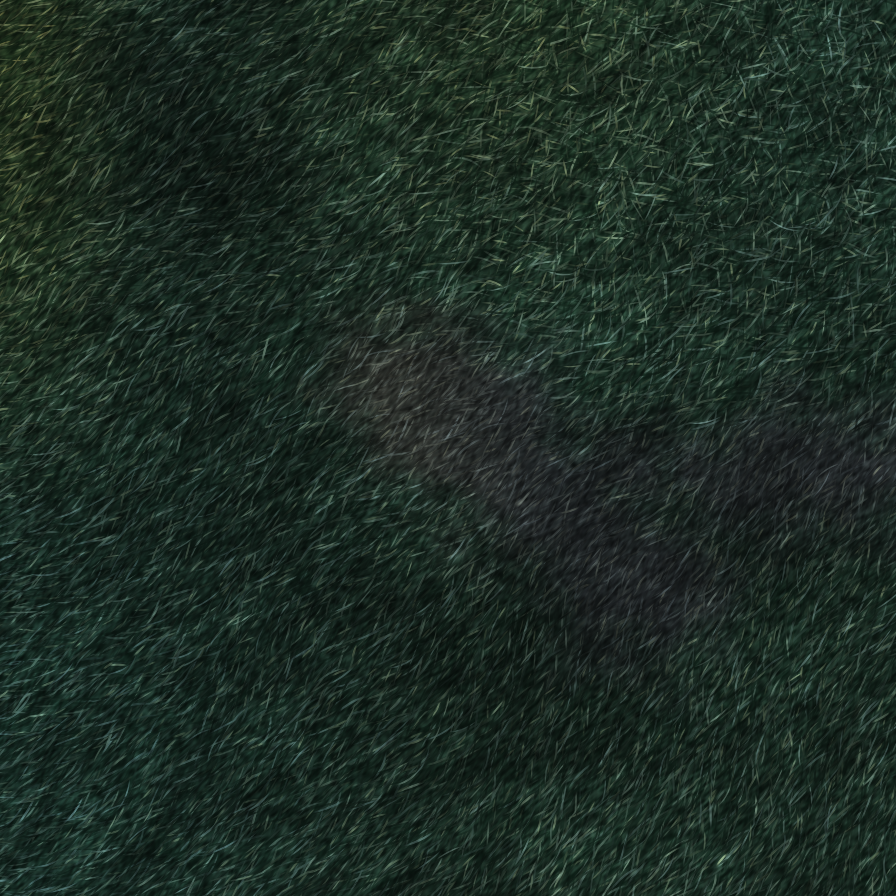
Reproduce this texture procedurally as a WebGL 1 fragment shader.

```glsl
precision highp float;
// Dim, wind-combed grass with a worn patch of bare soil.
uniform vec2 u_resolution;

float hash(vec2 p) {
  return fract(sin(dot(p, vec2(127.1, 311.7))) * 43758.5453);
}

vec2 hash2(vec2 p) {
  return vec2(hash(p), hash(p + 57.3));
}

float noise(vec2 p) {
  vec2 i = floor(p), f = fract(p);
  f = f * f * (3.0 - 2.0 * f);
  return mix(mix(hash(i), hash(i + vec2(1.0, 0.0)), f.x),
             mix(hash(i + vec2(0.0, 1.0)), hash(i + 1.0), f.x), f.y);
}

float fbm(vec2 p) {
  return 0.55 * noise(p) + 0.3 * noise(p * 2.1 + 9.0) + 0.15 * noise(p * 4.3 + 4.0);
}

vec2 rotate(vec2 p, float a) {
  float c = cos(a), s = sin(a);
  return vec2(c * p.x + s * p.y, c * p.y - s * p.x);
}

float segment(vec2 p, vec2 a, vec2 b) {
  vec2 d = b - a;
  return length(p - a - d * clamp(dot(p - a, d) / dot(d, d), 0.0, 1.0));
}

// Coverage of one curved, tapering blade centred on the origin
float blade(vec2 p, float angle, float halfLength, float width, float bend) {
  vec2 q = rotate(p, angle);
  q.y += bend * q.x * q.x;
  float t = q.x / halfLength;
  float edge = width * (1.0 - 0.5 * t * t);
  float soft = max(0.0006, 0.4 / u_resolution.y);
  return smoothstep(edge + soft, edge - soft, abs(q.y))
       * (1.0 - smoothstep(0.4, 1.0, abs(t)));
}

void main() {
  vec2 p = gl_FragCoord.xy / u_resolution;

  // Combed direction, tangled towards the upper right
  float tangle = smoothstep(0.3, 0.75, p.x) * smoothstep(0.45, 0.8, p.y);
  float flow = 0.6 + 0.5 * p.x * (1.2 - p.y) + 0.5 * (noise(p * 7.0) - 0.5);
  float spread = mix(1.1, 2.7, tangle);

  // Worn soil: a diagonal patch with an arm to the right edge
  float ragged = 0.13 * (fbm(p * 16.0) - 0.5);
  float patchDist = segment(p, vec2(0.47, 0.56), vec2(0.7, 0.36)) - 0.1;
  float armDist = segment(p, vec2(0.64, 0.47), vec2(1.02, 0.48)) - 0.06;
  float soil = 1.0 - smoothstep(-0.07, 0.06, min(patchDist, armDist) + ragged);

  // Dark undergrowth with fine grain drawn out along the blades
  vec2 combed = rotate(p, 0.7);
  float grain = noise(combed * vec2(120.0, 330.0));
  float fleck = noise(rotate(p, 1.05) * vec2(170.0, 380.0) + 31.0);
  float clump = noise(combed * vec2(22.0, 50.0) + 7.0);
  vec3 color = mix(vec3(0.03, 0.08, 0.055), vec3(0.1, 0.16, 0.13), grain);

  // Overlapping layers of blades, brighter towards the top
  for (int layer = 0; layer < 14; layer++) {
    float depth = float(layer) / 13.0;
    vec2 grid = p * 46.0 + vec2(0.37, 0.61) * float(layer);
    vec2 cell = floor(grid);
    for (int y = -1; y <= 1; y++) {
      for (int x = -1; x <= 1; x++) {
        vec2 id = cell + vec2(float(x), float(y));
        vec2 seed = id + 19.0 * float(layer);
        vec2 place = hash2(seed);
        vec2 form = hash2(seed + 113.5);
        float tone = hash(seed + 271.9);
        float angle = flow + spread * (form.x - 0.5);
        float cover = blade((grid - id - place) / 46.0, angle,
                            mix(0.009, 0.0215, form.y),
                            mix(0.0007, 0.0013, place.y), 20.0 * (place.x - 0.5));
        float light = pow(tone, 2.6) * mix(0.75, 1.1, depth);
        vec3 tip = mix(vec3(0.32, 0.37, 0.28), vec3(0.28, 0.37, 0.36), form.y);
        vec3 green = mix(vec3(0.038, 0.082, 0.06), tip, light);
        color = mix(color, green, cover * mix(0.7, 0.85, tone));
      }
    }
  }

  // Soil tints the thinned blades purplish brown
  vec3 earth = mix(vec3(0.125, 0.13, 0.142), vec3(0.14, 0.137, 0.128),
                   smoothstep(0.65, 0.4, p.x));
  vec3 thinned = earth + 0.6 * (color - vec3(0.1, 0.15, 0.125));
  color = mix(color, thinned, 0.85 * soil);
  color *= (0.5 + 0.5 * grain + 0.55 * fleck) * (0.82 + 0.4 * clump);

  // Olive upper edges, cool lower left, and broad shade
  float olive = smoothstep(0.2, 0.0, p.x) * smoothstep(0.35, 0.9, p.y)
              + 0.5 * smoothstep(0.55, 1.0, p.y) * smoothstep(0.4, 0.0, abs(p.x - 0.55));
  float cool = smoothstep(0.6, 0.05, p.x) * smoothstep(0.8, 0.2, p.y);
  color *= mix(vec3(1.0), vec3(1.4, 1.2, 0.9), clamp(olive, 0.0, 1.0));
  color *= mix(vec3(1.0), vec3(0.98, 1.08, 1.14), cool);
  float shade = 0.62 + 0.95 * fbm(p * 4.5 + 3.0) + 0.05 * soil;
  shade -= 0.3 * (1.0 - soil) * smoothstep(0.28, 0.0, length(p - vec2(0.47, 0.36)));
  shade -= 0.15 * smoothstep(0.2, 0.0, length(p - vec2(0.24, 0.84)));
  gl_FragColor = vec4(color * shade + vec3(0.008, 0.012, 0.011), 1.0);
}
```
